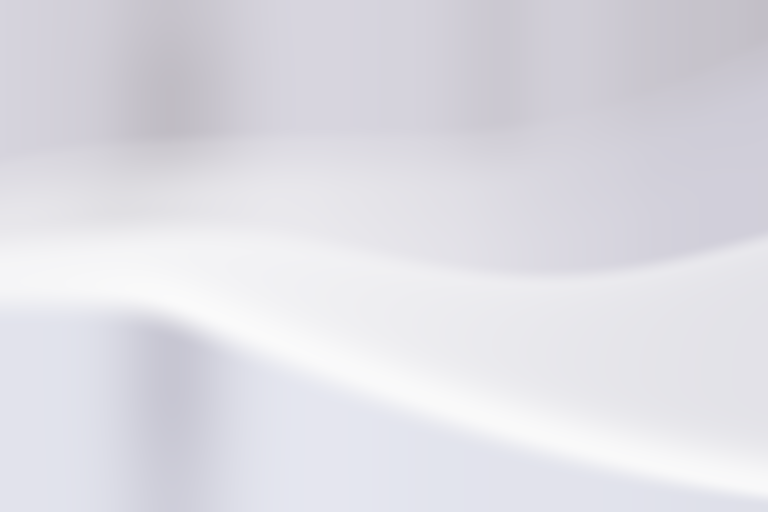
This background is drawn by a Shadertoy shader. Its source:

```glsl
// Soft silver-white silk waves over a backdrop of blurred vertical streaks.
// Three curves split the canvas into backdrop, veil, bright ribbon and floor;
// each layer is shaded by its distance to a curve and blended over the last.

const vec3 SILVER = vec3(0.840, 0.832, 0.868);
const vec3 SHADOW = vec3(0.735, 0.720, 0.750);
const vec3 VEIL_LIGHT = vec3(0.912, 0.908, 0.925);
const vec3 VEIL_DARK = vec3(0.805, 0.797, 0.840);
const vec3 RIBBON_LIGHT = vec3(0.952, 0.952, 0.960);
const vec3 RIBBON_DARK = vec3(0.888, 0.886, 0.908);
const vec3 WHITE = vec3(0.982);
const vec3 FLOOR_LIGHT = vec3(0.885, 0.891, 0.927);
const vec3 FLOOR_DARK = vec3(0.760, 0.755, 0.805);

float bump(float x, float center, float width) {
    float d = (x - center) / width;
    return exp(-d * d);
}

float hash(float n) {
    return fract(sin(n * 127.1) * 43758.5);
}

float noise(float x) {
    float cell = floor(x);
    return mix(hash(cell), hash(cell + 1.0), smoothstep(0.0, 1.0, x - cell));
}

// Heights of the wave edges across the canvas
float veilEdge(float x) {
    float rise = max(x - 0.55, 0.0);
    return 0.68 + 0.055 * (1.0 - exp(-x / 0.13)) + 0.9 * rise * rise;
}

float ribbonEdge(float x) {
    float side = 2.0 * x - 1.0;
    return 0.503 + 0.045 * cos(6.2832 * (x - 0.24) / 0.94) + 0.018 * pow(side * side, 2.0);
}

float crestLine(float x) {
    float d = x - 0.2;
    float ramp = 0.5 * (d + sqrt(d * d + 0.004));
    return 0.45 - 0.75 * ramp + 0.31 * ramp * ramp;
}

// Blurred vertical streaks behind the waves
vec3 backdrop(vec2 p) {
    float dark = 0.85 * bump(p.x, 0.225, 0.085) * mix(1.0, 0.72, smoothstep(0.82, 1.0, p.y));
    dark += 0.40 * bump(p.x, 0.65, 0.08);
    dark += 0.62 * smoothstep(0.68, 0.92, p.x);
    dark += 0.15 * smoothstep(0.95, 1.0, p.x);
    dark += 0.12 * bump(p.x, 0.08, 0.09);
    dark += 0.08 * (noise(p.x * 24.0) - 0.5);
    return mix(SILVER, SHADOW, dark);
}

vec3 veil(vec2 p, float depth) {
    vec3 color = mix(VEIL_LIGHT, VEIL_DARK, smoothstep(0.35, 1.0, p.x));
    color -= 0.035 * bump(p.x, 0.17, 0.10);
    color += 0.010 * smoothstep(0.10, 0.25, depth);
    return color + 0.006 * (noise(p.x * 20.0) - 0.5);
}

// Sheet with a lit upper rim and a white fold along its crest
vec3 ribbon(vec2 p, float depth, float crest) {
    vec3 color = mix(RIBBON_LIGHT, RIBBON_DARK, smoothstep(0.15, 1.05, p.x));
    color = mix(color, WHITE, 0.38 * exp(-max(depth, 0.0) / 0.04));
    float glow = bump(p.y, crest, mix(0.05, 0.07, p.x));
    return mix(color, WHITE, glow * mix(0.3, 0.92, smoothstep(0.0, 0.25, p.x)));
}

vec3 floorTone(vec2 p) {
    float dark = 0.85 * bump(p.x, 0.225, 0.075) * mix(0.72, 1.0, smoothstep(0.0, 0.25, p.y));
    dark += 0.10 * smoothstep(0.75, 1.0, p.x);
    vec3 color = mix(FLOOR_LIGHT, FLOOR_DARK, dark);
    return color + 0.012 * bump(p.x, 0.42, 0.12);
}

void mainImage(out vec4 fragColor, in vec2 fragCoord) {
    vec2 p = fragCoord / iResolution.xy;

    // Veil: a faint edge, then a slow fade to full cover
    float veilDepth = veilEdge(p.x) - p.y;
    float veilCover = 0.3 * smoothstep(-0.020, 0.014, veilDepth)
                    + 0.7 * smoothstep(-0.01, 0.12, veilDepth);
    vec3 color = mix(backdrop(p), veil(p, veilDepth), veilCover);

    // Ribbon: its upper edge sharpens toward the right
    float ribbonDepth = ribbonEdge(p.x) - p.y;
    float crest = crestLine(p.x);
    float softness = mix(0.045, 0.022, smoothstep(0.1, 0.7, p.x));
    float ribbonCover = smoothstep(-softness, softness, ribbonDepth);
    color = mix(color, ribbon(p, ribbonDepth, crest), ribbonCover);

    // Floor: shaded underside below the fold, narrowing to the right
    float underside = 0.072 - 0.045 * p.x * p.x * p.x;
    float floorCover = 1.0 - smoothstep(crest - underside - 0.012, crest - 0.003, p.y);
    color = mix(color, floorTone(p), floorCover);

    fragColor = vec4(clamp(color, 0.0, 1.0), 1.0);
}
```
